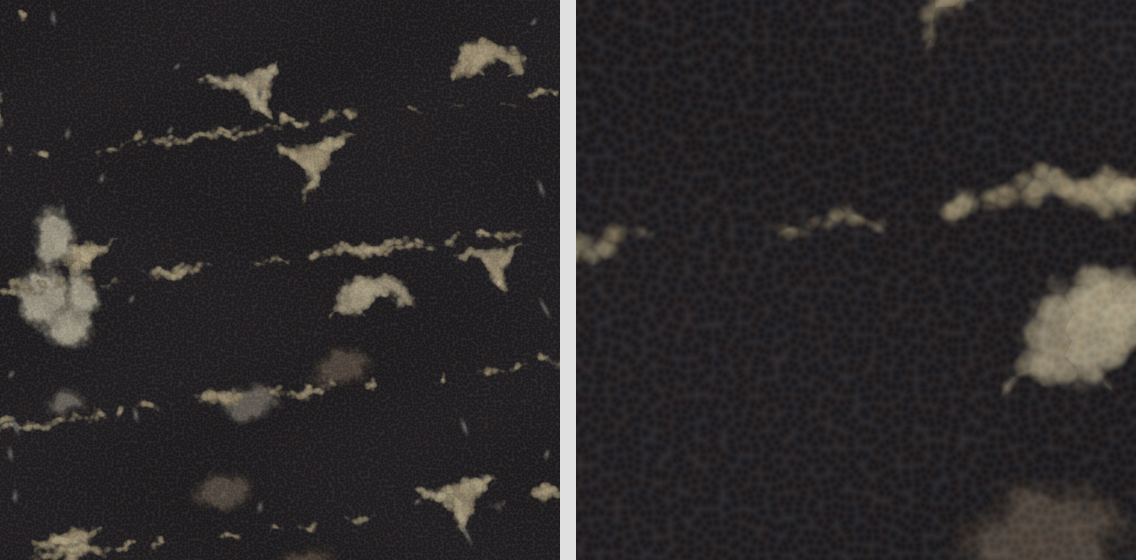
Left, the full canvas; right, a detail of the centre.
A Shadertoy shader for this texture:

```glsl
const vec3 COAL  = vec3(0.138, 0.128, 0.137);
const vec3 UMBER = vec3(0.29, 0.25, 0.22);
const vec3 TAN   = vec3(0.50, 0.45, 0.36);
const vec3 CREAM = vec3(0.68, 0.63, 0.51);
const vec3 ASH   = vec3(0.59, 0.59, 0.56);
const float ROW_GAP = 0.24;      // distance between the seams
const float ROW_SLOPE = 0.115;   // rise of the seams to the right
const float TOP_ROW = 3.0;       // seams above this one are nearly bare
const float SHARD_CELL = 0.25;
const float SHARD_CHANCE = 0.8;
const float EDGE_BLUR = 0.004;
const float GRAIN_SCALE = 190.0;
const float GRAIN_AMOUNT = 0.085;
const vec2 CLUSTER_CENTER = vec2(0.07, 0.48);
const vec2 CLUSTER_SPREAD = vec2(0.17, 0.20);

vec4 hash4(vec2 id) {
    vec4 h = fract(id.xyxy * vec4(0.1031, 0.1030, 0.0973, 0.1099));
    h += dot(h, h.wzxy + 33.33);
    return fract((h.xxyz + h.yzzw) * h.zywx);
}

// Distance to the nearest cell point, and that cell's random value
vec2 cellular(vec2 p) {
    vec2 base = floor(p), best = vec2(9.0, 0.0);
    for (int j = -1; j <= 1; j++)
    for (int i = -1; i <= 1; i++) {
        vec2 id = base + vec2(i, j);
        vec4 h = hash4(id + 71.0);
        float d = length(id + h.xy - p);
        if (d < best.x) best = vec2(d, h.z);
    }
    return best;
}

vec2 warp(vec2 p) {
    return 0.005 * sin(p.yx * vec2(61.0, 53.0) + vec2(1.3, 4.1))
         + 0.003 * sin(p.yx * vec2(127.0, 141.0) + p * 90.0);
}

float ellipse(vec2 p, vec2 r) {
    return (length(p / r) - 1.0) * min(r.x, r.y);
}

// Signed distance to the line a-b, positive on its right side
float edgeLine(vec2 p, vec2 a, vec2 b) {
    vec2 e = normalize(b - a);
    return dot(p - a, vec2(e.y, -e.x));
}

float bittenTriangle(vec2 p, vec4 h) {
    vec2 left = vec2(-1.1, 0.45), right = vec2(1.0, 0.6);
    vec2 tip = vec2(mix(-0.8, 0.9, h.y), -0.95);
    float d = max(edgeLine(p, left, tip), edgeLine(p, tip, right));
    d = max(d, edgeLine(p, right, left));
    vec2 bite = mix(left, tip, 0.55) + vec2(-0.25, -0.1);
    return max(d, 0.62 - length(p - bite));
}

float arch(vec2 p, vec4 h) {
    float dome = max(ellipse(p + vec2(0.0, 0.4), vec2(1.25, 1.05)), -p.y - 0.6);
    return max(dome, 0.5 - length(p - vec2(h.y * 0.6 - 0.1, -0.55)));
}

// Broken flakes strung along the seams
float flakes(vec2 q, float width, float chance, vec2 size) {
    float row = floor(q.y / ROW_GAP + 0.5), d = 1.0;
    float keep = row > TOP_ROW ? chance * 0.2 : chance;
    for (int i = -1; i <= 1; i++) {
        float cell = floor(q.x / width) + float(i);
        vec4 h = hash4(vec2(cell, row * 17.0 + width * 900.0));
        if (h.x > keep) continue;
        vec2 center = vec2((cell + h.y) * width, row * ROW_GAP + (h.z - 0.5) * 0.014);
        d = min(d, ellipse(q - center, size * mix(vec2(0.3), vec2(1.0), h.wz)));
    }
    return d;
}

void paint(inout vec3 col, vec3 tone, float d, float blur) {
    vec3 shade = mix(tone * 0.74, tone, smoothstep(0.0, 0.012, -d));
    col = mix(col, shade, 1.0 - smoothstep(-blur, blur, d));
}

void mainImage(out vec4 fragColor, in vec2 fragCoord) {
    vec2 p = fragCoord / iResolution.y;
    vec2 q = vec2(p.x, p.y - ROW_SLOPE * p.x) + warp(p);
    vec2 mottle = cellular(p * 75.0);
    float rough = (mottle.x - 0.45) * 0.008;
    float light = clamp(0.2 + 0.55 * mottle.y + 0.25 * sin(p.x * 47.0 + p.y * 83.0), 0.0, 1.0);
    vec3 stone = mix(TAN, CREAM, light);
    vec3 col = COAL * (1.0 + 0.04 * sin(p.x * 9.0 + 2.0 * sin(p.y * 11.0)));

    // Shards and dim soft lumps between the seams
    vec2 base = floor(vec2(q.x / SHARD_CELL, q.y / ROW_GAP + 0.5));
    for (int j = -1; j <= 1; j++)
    for (int i = -1; i <= 1; i++) {
        vec2 id = base + vec2(i, j);
        vec4 h = hash4(id + 23.0), k = hash4(id + 57.0);
        if (h.x > SHARD_CHANCE || id.y > TOP_ROW) continue;
        vec2 center = (id + vec2(0.2 + 0.6 * h.y, (h.z - 0.5) * 0.7)) * vec2(SHARD_CELL, ROW_GAP);
        float size = mix(0.034, 0.065, h.w);
        vec2 s = (q - center) / size;
        float d = ellipse(s, vec2(0.75, 0.48));
        if (k.x < 0.42) d = bittenTriangle(s, k);
        else if (k.x < 0.6) d = arch(s, k);
        bool lump = k.x >= 0.6;
        vec3 tone = lump ? mix(UMBER, ASH * 0.8, k.z * k.z) : mix(stone, ASH, 0.3 * k.w);
        paint(col, tone, d * size + rough, lump ? 0.010 : EDGE_BLUR);
    }

    // Pale rounded cluster near the left side
    for (int i = 0; i < 5; i++) {
        vec4 h = hash4(vec2(i, 12.0));
        vec2 center = CLUSTER_CENTER + (h.xy - 0.5) * CLUSTER_SPREAD;
        float d = ellipse(p + warp(p) - center, mix(vec2(0.026, 0.035), vec2(0.046, 0.06), h.zw));
        paint(col, mix(stone, ASH, 0.55), d + rough, 0.010);
    }

    // Seam flakes: many crumbs and a few long slivers
    float d = flakes(q, 0.035, 0.5, vec2(0.014, 0.008));
    d = min(d, flakes(q, 0.22, 0.5, vec2(0.085, 0.014)));
    paint(col, mix(stone, CREAM, 0.3), d + rough, EDGE_BLUR);

    // Stray flecks
    vec2 fleckCell = floor(p * 14.0);
    vec4 f = hash4(fleckCell + 5.0);
    vec2 offset = p - (fleckCell + 0.25 + 0.5 * f.yz) / 14.0;
    offset.x += offset.y * (f.w - 0.5);
    if (f.x < 0.12) paint(col, ASH * 0.8, ellipse(offset, vec2(0.004, 0.004 + 0.009 * f.w)), EDGE_BLUR);

    // Fine grain with a slight colour cast
    vec2 grain = cellular(p * GRAIN_SCALE);
    col += (grain.x - 0.45) * GRAIN_AMOUNT;
    col += (grain.y - 0.5) * vec3(0.018, 0.0, -0.014);
    fragColor = vec4(clamp(col, 0.0, 1.0), 1.0);
}
```
